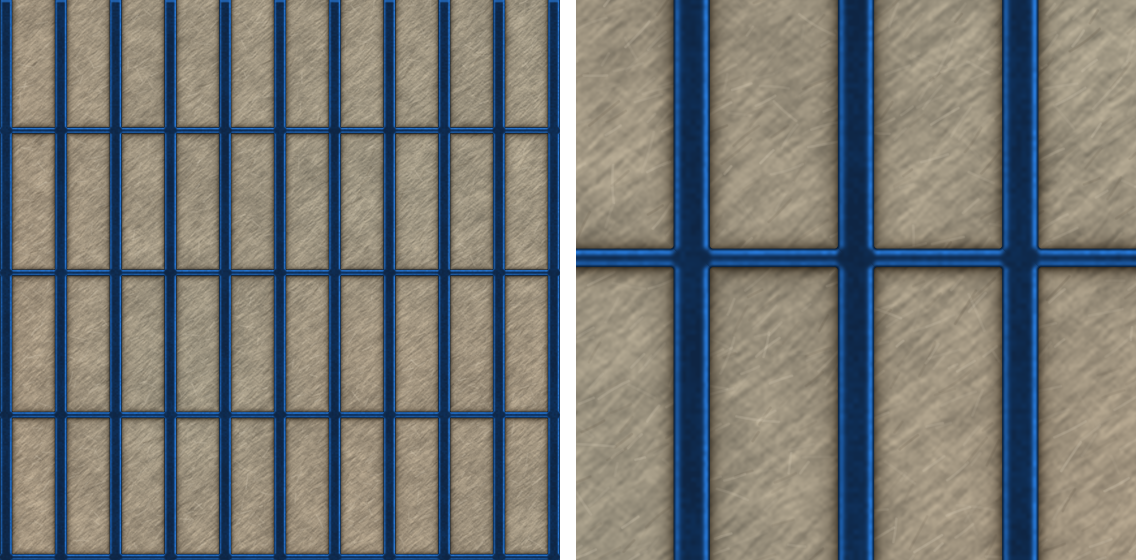
Left, the full canvas; right, a detail of the centre.
A WebGL 2 fragment shader for this pattern:

```glsl
#version 300 es
precision highp float;
// A painted blue metal grille, ten panes across and four down, over fibrous board.
// A rounded-box distance per pane shapes bars, bevels and shadows; the board is
// stretched value noise at several angles plus scattered short fibres.
uniform vec2 u_resolution;
out vec4 fragColor;

const vec2 PITCH = vec2(0.0978, 0.2540);
const vec2 GRID_ORIGIN = vec2(0.5, 0.0052);
const vec2 BAR_HALF = vec2(0.0108, 0.0055);
const float CORNER_RADIUS = 0.002;

const vec3 BOARD = vec3(0.625, 0.580, 0.500);
const vec3 BOARD_SHADE = vec3(0.40, 0.35, 0.28);
const vec3 FIBRE = vec3(0.83, 0.79, 0.71);
const vec3 NAVY = vec3(0.055, 0.145, 0.265);
const vec3 MID_BLUE = vec3(0.06, 0.24, 0.46);
const vec3 BRIGHT_BLUE = vec3(0.15, 0.46, 0.82);

float hash(vec2 p) {
  return fract(sin(dot(p, vec2(127.1, 311.7))) * 43758.5453);
}

float noise(vec2 p) {
  vec2 i = floor(p), f = fract(p);
  f = f * f * (3.0 - 2.0 * f);
  return mix(mix(hash(i), hash(i + vec2(1, 0)), f.x),
             mix(hash(i + vec2(0, 1)), hash(i + vec2(1, 1)), f.x), f.y);
}

vec2 rotate(vec2 p, float angle) {
  float c = cos(angle), s = sin(angle);
  return vec2(c * p.x + s * p.y, c * p.y - s * p.x);
}

float roundedBox(vec2 p, vec2 halfSize, float radius) {
  vec2 q = abs(p) - halfSize + radius;
  return length(max(q, 0.0)) + min(max(q.x, q.y), 0.0) - radius;
}

// Signed streaks running along the given angle
float streaks(vec2 p, float angle, vec2 frequency) {
  return noise(rotate(p, angle) * frequency + angle * 37.0) - 0.5;
}

// One randomly placed, slightly tilted fibre per cell, checked with its neighbours
float fibres(vec2 p, float cells, float angle, float spread, float aa) {
  vec2 g = p * cells, base = floor(g);
  float sum = 0.0;
  for (int y = -1; y <= 1; y++) {
    for (int x = -1; x <= 1; x++) {
      vec2 id = base + vec2(x, y);
      vec2 centre = id + vec2(hash(id + 3.1), hash(id + 7.7));
      float tilt = angle + spread * (hash(id + 13.3) - 0.5);
      vec2 q = rotate(g - centre, tilt);
      q.y += 0.25 * q.x * q.x * (hash(id + 5.9) - 0.5);
      float halfLength = mix(0.15, 0.65, hash(id + 19.1));
      float dist = length(vec2(max(abs(q.x) - halfLength, 0.0), q.y)) / cells;
      float strength = pow(hash(id + 23.9), 2.0);
      sum += strength * (1.0 - smoothstep(0.0002, 0.0007 + aa, dist));
    }
  }
  return min(sum, 1.0);
}

vec3 boardColour(vec2 uv, vec2 paneId, float aa) {
  float grain = streaks(uv, 0.62, vec2(55.0, 330.0))
              + 0.8 * streaks(uv, 0.85, vec2(70.0, 420.0))
              + 0.6 * streaks(uv, 0.40, vec2(60.0, 370.0))
              + 0.5 * streaks(uv, -0.65, vec2(70.0, 350.0))
              + 0.5 * (noise(uv * 430.0) - 0.5);
  vec3 colour = BOARD * (1.0 + 0.16 * grain);
  colour *= 1.0 + 0.10 * (noise(uv * 28.0) - 0.5) + 0.03 * (hash(paneId) - 0.5);
  // Slow drift between warm and greyish board
  float drift = noise(uv * 3.0 + 4.0) - 0.5;
  colour += drift * vec3(-0.025, 0.005, 0.015);
  float light = 0.30 * fibres(uv, 62.0, 0.62, 0.8, aa)
              + 0.26 * fibres(uv + 0.37, 48.0, 0.2, 2.8, aa);
  float dark = fibres(uv + 0.71, 55.0, 0.7, 0.9, aa);
  colour = mix(colour, BOARD_SHADE, 0.24 * dark);
  return mix(colour, FIBRE, light);
}

// d is the distance outside the pane; side points from pane centre to the bar
vec3 barColour(vec2 uv, float d, vec2 side, float joint) {
  float lit = mix(0.55, 1.0, smoothstep(-0.1, 0.1, dot(side, vec2(-0.7))));
  float offset = (d - 0.0022) / 0.0017;
  float ridge = exp(-offset * offset) * (1.0 - 0.75 * joint);
  float wear = noise(uv * 320.0) - 0.5;
  float patches = noise(uv * 26.0) - 0.5;
  vec3 colour = mix(NAVY, MID_BLUE, clamp(0.15 + 0.35 * wear + 0.3 * patches, 0.0, 1.0));
  colour = mix(colour, MID_BLUE, 0.7 * (1.0 - smoothstep(0.002, 0.007, d)) * (1.0 - joint));
  colour = mix(colour, BRIGHT_BLUE, ridge * lit * (0.92 + 0.35 * wear));
  return colour * mix(0.55, 1.0, smoothstep(0.0, 0.0018, d));
}

void main() {
  vec2 uv = gl_FragCoord.xy / u_resolution;
  float aa = 1.0 / min(u_resolution.x, u_resolution.y);
  vec2 grid = (uv - GRID_ORIGIN) / PITCH;
  vec2 paneId = floor(grid);
  vec2 p = (fract(grid) - 0.5) * PITCH;
  vec2 halfPane = 0.5 * PITCH - BAR_HALF;
  float d = roundedBox(p, halfPane, CORNER_RADIUS);

  // Bars: bevel side and crossing mask
  vec2 over = abs(p) - halfPane;
  vec2 side = over.x > over.y ? vec2(sign(p.x), 0.0) : vec2(0.0, sign(p.y));
  float joint = smoothstep(-0.003, 0.002, min(over.x, over.y));
  vec3 bar = barColour(uv, d, side, joint);
  float cap = smoothstep(0.994, 0.998, uv.y) * smoothstep(0.001, 0.004, d);
  bar = mix(bar, BRIGHT_BLUE, 0.7 * cap);

  // Board: contact shadow along the frame, deeper under the upper bar
  float shadow = 0.75 * exp(d / 0.0042) + 0.25 * exp((p.y - halfPane.y) / 0.006);
  vec3 board = boardColour(uv, paneId, aa);
  board *= mix(vec3(1.0), BOARD_SHADE * 0.85, clamp(shadow, 0.0, 1.0));

  fragColor = vec4(mix(board, bar, smoothstep(-0.6 * aa, 0.6 * aa, d)), 1.0);
}
```
